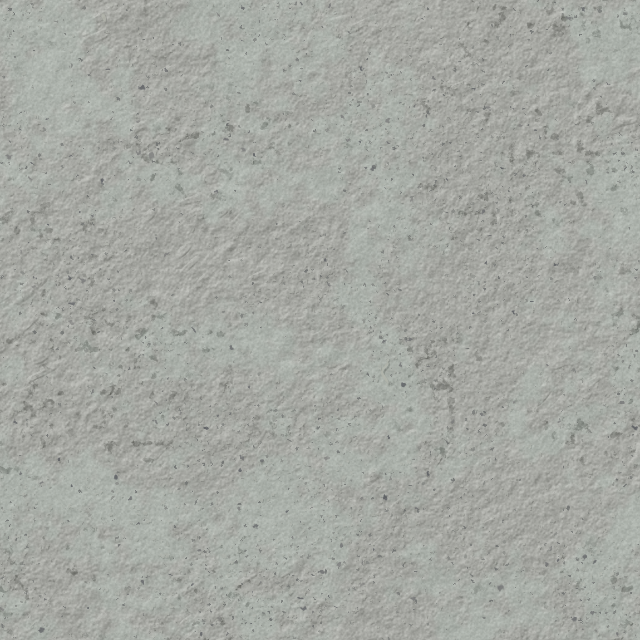
Write a three.js fragment shader that draws this texture.

```glsl
// Weathered grey-green concrete ground: scuffed relief, smooth patches, dark grit and pale chips.
varying vec2 vUv;

float hash(vec2 p) {
  vec3 q = fract(vec3(p.xyx) * 0.1031);
  q += dot(q, q.yzx + 33.33);
  return fract((q.x + q.y) * q.z);
}

float noise(vec2 p) {
  vec2 i = floor(p), f = fract(p);
  f = f * f * (3.0 - 2.0 * f);
  return mix(mix(hash(i), hash(i + vec2(1, 0)), f.x),
             mix(hash(i + vec2(0, 1)), hash(i + 1.0), f.x), f.y);
}

mat2 rotation(float a) {
  return mat2(cos(a), sin(a), -sin(a), cos(a));
}

float fbm(vec2 p) {
  float sum = 0.0, amp = 0.5;
  for (int i = 0; i < 5; i++) {
    sum += amp * noise(p);
    p = rotation(0.6) * p * 2.03 + 17.3;
    amp *= 0.5;
  }
  return sum / 0.97;
}

// Surface height: octaves with slopes growing towards fine crumbs, plus short scuffs
float height(vec2 p, float rough) {
  float sum = 0.0, freq = 38.0, slope = 0.45;
  for (int i = 0; i < 4; i++) {
    sum += slope * noise(rotation(float(i)) * p * freq + 9.1 * float(i)) / freq;
    freq *= 1.9;
    slope *= 1.4;
  }
  vec2 along = rotation(-0.65) * (p + 0.03 * vec2(noise(p * 18.0), noise(p * 18.0 + 50.0)));
  float scuff = noise(along * vec2(34.0, 75.0) + 40.0);
  float scuffZone = smoothstep(0.45, 0.65, fbm(p * 7.0 + 150.0));
  return sum + rough * scuffZone * smoothstep(0.5, 0.8, scuff) * 0.006;
}

// Scattered ragged grains: x = coverage, y = random tone
vec2 grains(vec2 p, float scale, float density, float radius, float stretch, float seed) {
  vec2 q = p * scale;
  q += radius * (vec2(noise(q * 5.0 + seed), noise(q * 5.0 + seed + 31.0)) - 0.5);
  vec2 cell = floor(q), result = vec2(0.0);
  for (int y = -1; y <= 1; y++) {
    for (int x = -1; x <= 1; x++) {
      vec2 id = cell + vec2(x, y);
      vec2 key = id + seed;
      vec2 center = id + 0.15 + 0.7 * vec2(hash(key + 11.7), hash(key + 47.3));
      float cluster = smoothstep(0.35, 0.7, fbm(center / scale * 9.0 + 5.0));
      if (hash(key + 83.1) > density * (0.3 + 1.6 * cluster)) continue;
      float size = radius * mix(0.45, 1.0, pow(hash(key + 5.9), 2.0));
      vec2 d = rotation(6.283 * hash(key + 23.9)) * (q - center);
      d.y *= 1.0 + stretch * hash(key + 61.3);
      float cover = 1.0 - smoothstep(0.55, 1.3, length(d) / size);
      if (cover > result.x) result = vec2(cover, hash(key + 97.0));
    }
  }
  return result;
}

void main() {
  vec2 p = vUv;
  vec2 toLight = vec2(-0.6, 0.8);

  // Small smooth greenish patches among rough, warmer dust
  float patches = fbm(p * 8.0 + 0.6 * fbm(p * 9.0 + 3.0));
  float detail = fbm(p * 36.0 + 60.0);
  float smoothArea = smoothstep(0.46, 0.74, patches + 0.7 * (detail - 0.5));
  float rough = 1.0 - 0.5 * smoothArea;
  vec3 color = mix(vec3(0.649, 0.654, 0.633), vec3(0.670, 0.694, 0.668), smoothArea);
  color += 0.02 * (fbm(p * 3.0 + 80.0) - 0.5);
  color += 0.05 * (fbm(p * 60.0 + 20.0) - 0.5);

  // Light from the upper left
  float stepSize = 0.0014;
  float slope = (height(p, rough) - height(p + toLight * stepSize, rough)) / stepSize;
  color += clamp(slope * 0.044 * rough, -0.11, 0.07);
  color += 0.05 * (noise(p * 330.0) - 0.5) + 0.04 * (noise(p * 510.0 + 7.0) - 0.5);

  // Ragged pits and cracks where the crust broke
  float pits = smoothstep(0.64, 0.78, fbm(p * 75.0 + 130.0)) * smoothstep(0.4, 0.62, fbm(p * 9.0 + 33.0));
  color -= 0.13 * pits;

  // Pale crumbs with small cast shadows
  vec2 crumb = grains(p, 85.0, 0.28, 0.33, 0.7, 200.0);
  vec2 crumbShade = grains(p + toLight * 0.0025, 85.0, 0.28, 0.33, 0.7, 200.0);
  color -= 0.07 * crumbShade.x * (1.0 - crumb.x);
  color = mix(color, vec3(0.69, 0.70, 0.67) + 0.05 * (crumb.y - 0.5), 0.5 * crumb.x);

  // Dark grit in two sizes
  vec2 fine = grains(p, 105.0, 0.13, 0.36, 1.2, 400.0);
  color = mix(color, mix(vec3(0.40, 0.41, 0.41), vec3(0.57, 0.58, 0.56), fine.y), 0.8 * fine.x);
  vec2 coarse = grains(p, 52.0, 0.07, 0.25, 1.4, 600.0);
  color = mix(color, mix(vec3(0.34, 0.35, 0.37), vec3(0.54, 0.54, 0.53), coarse.y), 0.8 * coarse.x);

  // Rare long pale chips
  vec2 chip = grains(p, 11.0, 0.035, 0.19, 4.0, 800.0);
  vec2 chipShade = grains(p + toLight * 0.004, 11.0, 0.035, 0.19, 4.0, 800.0);
  color -= 0.12 * chipShade.x * (1.0 - chip.x);
  color = mix(color, vec3(0.70, 0.71, 0.67), 0.75 * chip.x);

  gl_FragColor = vec4(color, 1.0);
}
```
